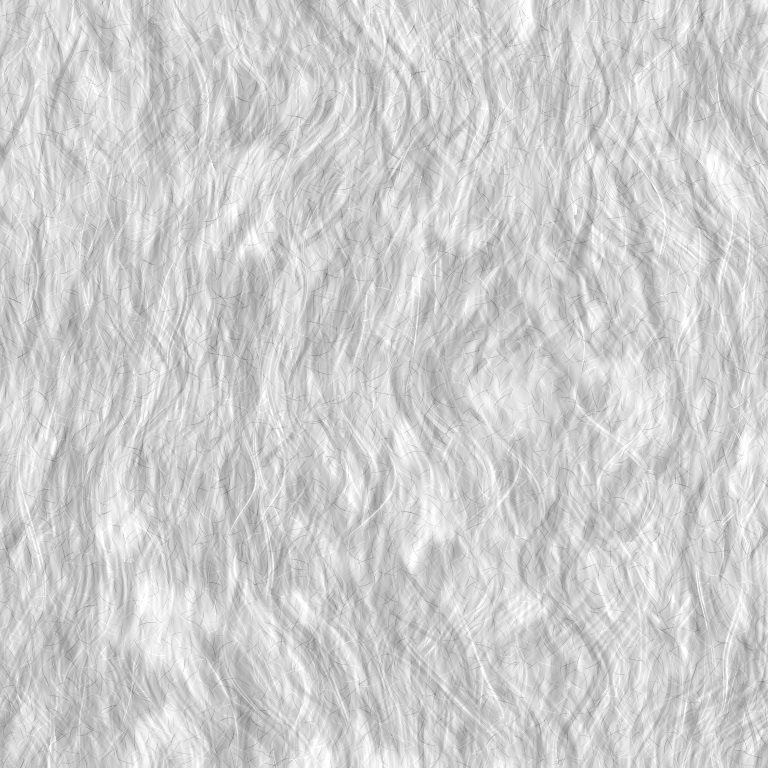
A WebGL 2 fragment shader for this texture:

```glsl
#version 300 es
precision highp float;
// Pale wavy fur: tapered locks of fine strands hang along a warped flow field.
// Layers of locks are painted from broad clumps to thin wisps over a light
// undercoat with bright gaps, then fine fibres and loose hairs cover them.
uniform vec2 u_resolution;
out vec4 outColor;

const int LOCK_LAYERS = 9;
const int HAIR_LAYERS = 5;
const float UNDERCOAT = 0.87;
const float GAP_WHITE = 0.98;

// Hash of a cell and a seed, three values in 0..1
vec3 hash3(vec2 cell, float seed) {
  vec3 v = fract((cell + seed * 17.3).xyx * vec3(0.1031, 0.103, 0.0973));
  v += dot(v, v.yxz + 33.33);
  return fract((v.xxy + v.yzz) * v.zyx);
}

// Two independent smooth noise values
vec2 noise2(vec2 p, float seed) {
  vec2 i = floor(p), f = fract(p);
  f = f * f * (3.0 - 2.0 * f);
  vec2 low = mix(hash3(i, seed).xy, hash3(i + vec2(1, 0), seed).xy, f.x);
  vec2 high = mix(hash3(i + vec2(0, 1), seed).xy, hash3(i + vec2(1, 1), seed).xy, f.x);
  return mix(low, high, f.y);
}

// Wave of one layer, curlier towards the bottom
vec2 wave(vec2 p, float seed) {
  float curl = mix(0.105, 0.075, smoothstep(0.1, 0.5, p.y));
  return (noise2(p * vec2(5.0, 8.0), seed) - 0.5) * vec2(curl, 0.08);
}

// Paints one layer of tapered locks over a tone
float paintLocks(float tone, vec2 q, vec2 cellSize, float maxWidth, float seed, float opacity) {
  vec2 g = q / cellSize - 0.5;
  vec2 home = floor(g);
  float cover = 0.0, strands = 0.0, shade = 0.0, ridge = 0.0;

  // The lock with the fullest cover lies on top
  for (int k = 0; k < 4; k++) {
    vec2 cell = home + vec2(k & 1, k >> 1);
    vec3 place = hash3(cell, seed);
    vec3 look = fract(place.zxy * 61.0);
    vec2 d = g - cell - 0.7 * (place.xy - 0.5);
    float t = d.y / mix(0.42, 0.65, place.z);
    float taper = max(1.0 - t * t, 0.0);
    float bend = 0.2 * sin(3.6 * t + 6.28 * look.x);
    float width = maxWidth * mix(0.35, 1.0, look.y);
    float s = (d.x + bend) / (width * (0.12 + 0.88 * taper));
    float c = smoothstep(0.0, 0.5, taper) * (1.0 - smoothstep(0.45, 1.0, abs(s)));
    if (c > cover) {
      cover = c;
      strands = s * width * cellSize.x;
      shade = look.z;
      ridge = 0.5 + 0.5 * sin(8.0 * s + 2.0 * t + 6.28 * look.x);
    }
  }

  // Strands run along the lock and gather at its tips
  float fine = noise2(vec2(strands * 380.0 + 60.0, q.y * 9.0), seed + 20.0).x;
  float alpha = opacity * cover * mix(0.55, 1.0, ridge) * mix(0.5, 1.0, fine);
  float lockTone = mix(0.64, 0.92, shade) + 0.17 * (fine - 0.5) + 0.06 * (ridge - 0.5);
  return mix(tone, lockTone, alpha);
}

// Signed darkness of short, bent loose hairs
float looseHairs(vec2 p, float cellSize, float seed, float pixel) {
  vec2 g = p / cellSize - 0.5;
  vec2 home = floor(g);
  float sum = 0.0;
  for (int k = 0; k < 4; k++) {
    vec2 cell = home + vec2(k & 1, k >> 1);
    vec3 place = hash3(cell, seed);
    vec3 look = fract(place.zxy * 61.0);
    vec2 d = g - cell - 0.7 * (place.xy - 0.5);
    vec2 along = normalize(vec2(look.x - 0.5, 0.05 + 0.6 * look.y));
    float t = dot(d, along);
    float bow = (place.z - 0.5) * 1.2 * t * t;
    float dist = abs(dot(d, vec2(along.y, -along.x)) + bow) * cellSize;
    float line = 1.0 - smoothstep(0.0, 0.0005 + pixel * 0.5, dist);
    float strength = look.z < 0.3 ? -0.06 : mix(0.02, 0.12, look.z * look.z);
    sum += strength * line * (1.0 - smoothstep(0.25, 0.62, abs(t)));
  }
  return sum;
}

void main() {
  vec2 p = gl_FragCoord.xy / u_resolution.y;
  float pixel = 1.0 / u_resolution.y;
  vec2 swept = p + vec2(0.13 * noise2(p * vec2(2.2, 3.4), 7.0).x, 0.0);

  // Undercoat with bright gaps
  float gap = smoothstep(0.64, 0.84, 0.6 * noise2(p * vec2(13.0, 10.0), 11.0).x
                                   + 0.4 * noise2(swept * vec2(34.0, 19.0), 12.0).x);
  float tone = mix(UNDERCOAT, GAP_WHITE, gap);

  // Locks, broad to thin, each layer leaning its own way
  for (int i = 0; i < LOCK_LAYERS; i++) {
    float seed = float(i) + 21.0;
    float thin = float(i) / float(LOCK_LAYERS - 1);
    vec2 q = swept + wave(p, seed);
    q.x += 0.35 * (hash3(vec2(i), 5.0).x - 0.5) * q.y;
    vec2 cellSize = mix(vec2(0.1, 0.26), vec2(0.048, 0.24), sqrt(thin));
    tone = paintLocks(tone, q, cellSize, mix(0.44, 0.2, thin), seed, 1.0 - 0.75 * gap);
  }

  // Two crossing sheets of fine fibres
  vec2 sheet = swept + wave(p, 13.0);
  vec2 crossing = p + wave(p, 14.0) * 1.4;
  float fibres = noise2(sheet * vec2(250.0, 26.0), 15.0).x
               + noise2(crossing * vec2(230.0, 34.0), 16.0).x - 1.0;
  tone += 0.12 * fibres;

  // Loose hairs in all directions
  for (int i = 0; i < HAIR_LAYERS; i++)
    tone -= looseHairs(p, 0.017 + 0.004 * float(i), 70.0 + float(i), pixel);

  outColor = vec4(vec3(clamp(tone, 0.0, 1.0)), 1.0);
}
```
